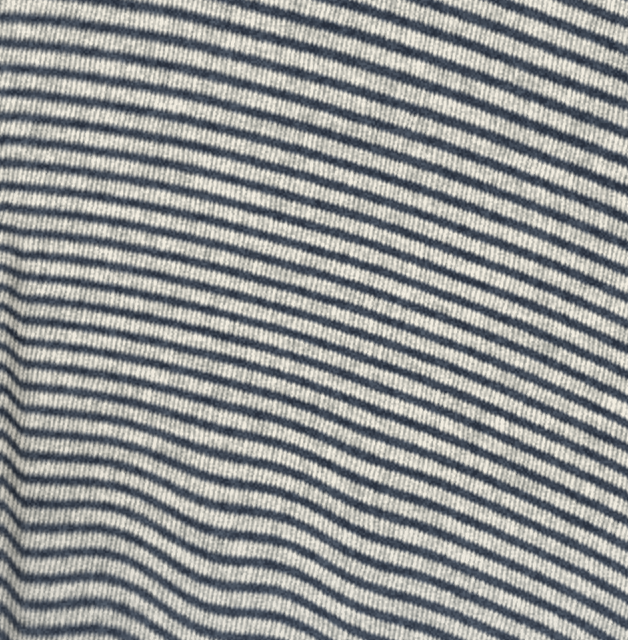
Reproduce this texture procedurally as a Shadertoy shader.

```glsl
float hash(vec2 p) {
    vec3 q = fract(p.xyx * vec3(0.1031, 0.1030, 0.0973));
    q += dot(q, q.yzx + 33.33);
    return fract((q.x + q.y) * q.z);
}

float noise(vec2 p) {
    vec2 i = floor(p), f = fract(p);
    f = f * f * (3.0 - 2.0 * f);
    return mix(mix(hash(i), hash(i + vec2(1, 0)), f.x),
               mix(hash(i + vec2(0, 1)), hash(i + vec2(1, 1)), f.x), f.y);
}

// How far a stripe has sagged below its height at the left edge
float sag(float x, float depth) {
    float low = smoothstep(0.55, 0.95, depth);
    float drape = (0.275 + 0.08 * depth * depth) * pow(x, 1.5);
    float ripple = 0.011 * sin(23.0 * (x - 0.25)) * (1.0 - smoothstep(0.4, 0.75, x));
    float slump = 0.022 * smoothstep(0.14, 0.36, x) * (1.0 - smoothstep(0.45, 1.0, x));
    float tuck = 0.028 * (smoothstep(0.0, 0.04, x) - 1.0) * smoothstep(0.25, 0.6, depth);
    return drape + low * (ripple + slump) + tuck;
}

void mainImage(out vec4 fragColor, in vec2 fragCoord) {
    vec2 p = fragCoord / iResolution.y;
    float depth = 1.0 - p.y;

    // Stripe coordinate: spacing is tightest around the middle
    float q = depth - sag(p.x, depth);
    q += 0.004 * (noise(p * vec2(7.0, 5.0)) - 0.5);
    float m = max(q, 0.0);
    float phase = 23.3 * q + m * m * (12.0 - 8.0 * m) - 0.6;

    // Knit ribs run across the stripes
    float along = (p.x - 0.2 * p.y) * 126.0 + 0.8 * noise(p * 14.0);
    float rib = 0.5 + 0.5 * cos(6.2832 * along);
    float ribId = floor(along + 0.5);
    float stripeId = floor(phase);
    float stitch = hash(vec2(ribId + 200.0, stripeId + 50.0));

    // Soft, toothed stripe edges, blurrier towards the left
    float across = abs(fract(phase + 0.5) - 0.5);
    float teeth = 0.05 * (rib - 0.5) + 0.04 * (stitch - 0.5);
    float soft = max(fwidth(phase), mix(0.17, 0.11, smoothstep(0.0, 0.6, p.x)));
    float light = smoothstep(0.202 - soft, 0.202 + soft, across + teeth);

    // Heathered yarn: streaks along the stripes and fine fuzz
    float streak = noise(vec2(along * 0.2 + 90.0, phase * 2.5 + 40.0));
    float fleck = noise(vec2(along * 0.7 + 150.0, phase * 5.0 + 70.0));
    float fuzz = noise(p * 320.0);
    float tone = 0.66 + 0.5 * (rib - 0.5) + 0.18 * (streak - 0.5)
               + 0.32 * (fleck - 0.5) + 0.5 * (fuzz - 0.5) + 0.16 * (stitch - 0.5);
    vec3 cream = mix(vec3(0.52, 0.53, 0.51), vec3(0.95, 0.93, 0.88), clamp(tone, 0.0, 1.0));
    vec3 navy = mix(vec3(0.16, 0.19, 0.24), vec3(0.35, 0.39, 0.44),
                    clamp(0.38 + 0.5 * (fleck - 0.5) + 0.7 * (fuzz - 0.5), 0.0, 1.0));
    vec3 color = mix(navy, cream, light);

    // Folds, shaded lower left and a cool haze along the bottom
    float fold = exp(-pow((p.x - 0.022) / 0.02, 2.0)) * smoothstep(0.25, 0.5, depth);
    float corner = (1.0 - smoothstep(0.0, 0.5, p.x)) * smoothstep(0.3, 1.0, depth);
    color *= 1.0 - 0.18 * fold - 0.06 * corner;
    color = mix(color, vec3(0.52, 0.58, 0.66), 0.08 * smoothstep(0.7, 1.0, depth));
    fragColor = vec4(color, 1.0);
}
```
